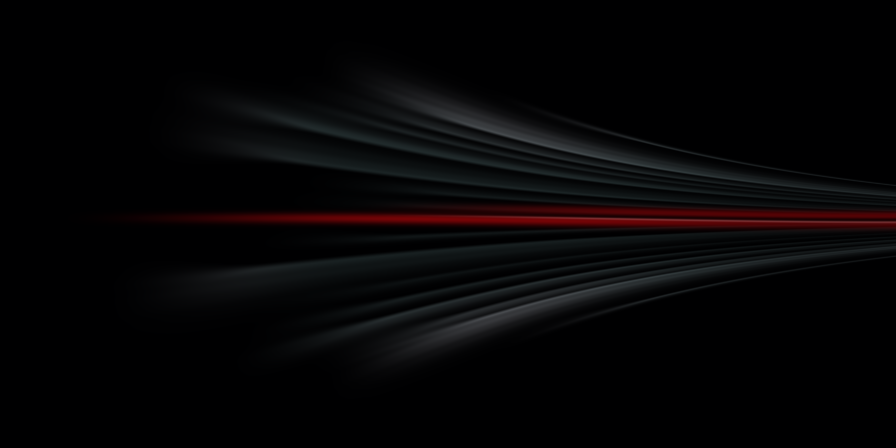
Write a WebGL 2 fragment shader that draws this background.

```glsl
#version 300 es
precision highp float;
// Dark fan of grey and teal light streaks converging right around a red beam.

uniform vec2 u_resolution;
out vec4 fragColor;

const int STREAKS = 8;

// Each streak: inner edge, outward width, start x, brightness.
const vec4 UPPER[STREAKS] = vec4[](
  vec4(0.08, 0.04, 0.60, 0.06), vec4(0.17, 0.05, 0.65, 0.10),
  vec4(0.26, 0.10, 0.30, 0.14), vec4(0.42, 0.07, 0.34, 0.18),
  vec4(0.52, 0.04, 0.53, 0.13), vec4(0.59, 0.06, 0.62, 0.17),
  vec4(0.68, 0.15, 0.70, 0.27), vec4(0.99, 0.025, 1.08, 0.24));
const vec4 LOWER[STREAKS] = vec4[](
  vec4(0.09, 0.03, 0.55, 0.10), vec4(0.19, 0.11, 0.22, 0.13),
  vec4(0.36, 0.04, 0.55, 0.07), vec4(0.46, 0.04, 0.53, 0.13),
  vec4(0.55, 0.06, 0.50, 0.19), vec4(0.66, 0.06, 0.68, 0.19),
  vec4(0.73, 0.13, 0.72, 0.27), vec4(1.01, 0.03, 1.10, 0.20));

// Half-height of the fan, narrowing towards the right.
float fanWidth(float x) {
  float t = x - 1.159;
  float bend = min(t, 0.0);
  return 0.263 * exp(-1.444 * t - 0.35 * bend * bend);
}

// Layers streaks outward, each with a crisp inner edge and a soft tail.
float streakLight(float s, float x, bool upper, float pixel) {
  float light = 0.0;
  for (int i = 0; i < STREAKS; i++) {
    vec4 k = upper ? UPPER[i] : LOWER[i];
    float fade = smoothstep(k.z, k.z + 0.38, x);
    float soft = max(pixel, 0.015 + 0.09 * (1.0 - fade));
    float d = s - k.x;
    float edge = smoothstep(-soft, soft, d) * fade;
    float tail = exp(-pow(max(d, 0.0) / k.y, 2.0));
    float rim = 0.25 * exp(-pow(d / 0.02, 2.0));
    light = light * (1.0 - 0.6 * edge) + k.w * edge * tail * (1.0 + rim);
  }
  return light;
}

// Soft horizontal line around a given height.
float beam(float y, float center, float halfHeight) {
  return exp(-pow((y - center) / halfHeight, 2.0));
}

void main() {
  vec2 p = gl_FragCoord.xy / u_resolution.y;
  float x = p.x;
  float offset = p.y - 0.508;
  float w = fanWidth(x);
  float s = abs(offset) / w;
  float pixel = 1.2 / (u_resolution.y * w);

  // Fan of streaks, grained along the flow and dimmer to the right.
  float light = streakLight(s, x, offset > 0.0, pixel);
  light *= 0.93 + 0.05 * sin(s * 71.0 + x) + 0.04 * sin(s * 133.0 - 2.0 * x);
  light *= mix(1.0, 0.62, smoothstep(1.15, 1.9, x));
  float grey = smoothstep(0.35, 0.85, s) * (1.0 - 0.6 * smoothstep(1.1, 1.6, x));
  grey = max(grey, 0.8 * (1.0 - smoothstep(0.4, 0.8, x)));
  vec3 color = light * mix(vec3(0.66, 0.88, 0.88), vec3(0.97, 0.98, 1.02), grey);

  // Main red beam with a long left tip.
  float mainY = 0.513 - 0.013 * smoothstep(0.6, 2.0, x);
  float mainRed = beam(p.y, mainY, 0.0115) * smoothstep(0.12, 0.95, x);
  mainRed *= mix(1.0, 0.6, smoothstep(1.2, 1.9, x));
  color = mix(color, vec3(0.46, 0.015, 0.02), mainRed);

  // Second red beam, just above.
  float highY = 0.538 - 0.02 * smoothstep(0.7, 2.0, x);
  float highRed = beam(p.y, highY, 0.0105) * smoothstep(0.75, 1.45, x);
  color = mix(color, vec3(0.36, 0.01, 0.015), highRed * 0.9);

  // Dark gap and fine pale line between the beams.
  float gapY = 0.5 * (mainY + highY);
  float reach = smoothstep(0.8, 1.4, x);
  color *= 1.0 - 0.6 * reach * beam(p.y, gapY, 0.004);
  color += vec3(0.20, 0.17, 0.17) * reach * beam(p.y, gapY - 0.005, 0.0025);

  fragColor = vec4(color + vec3(0.0, 0.0, 0.004), 1.0);
}
```
